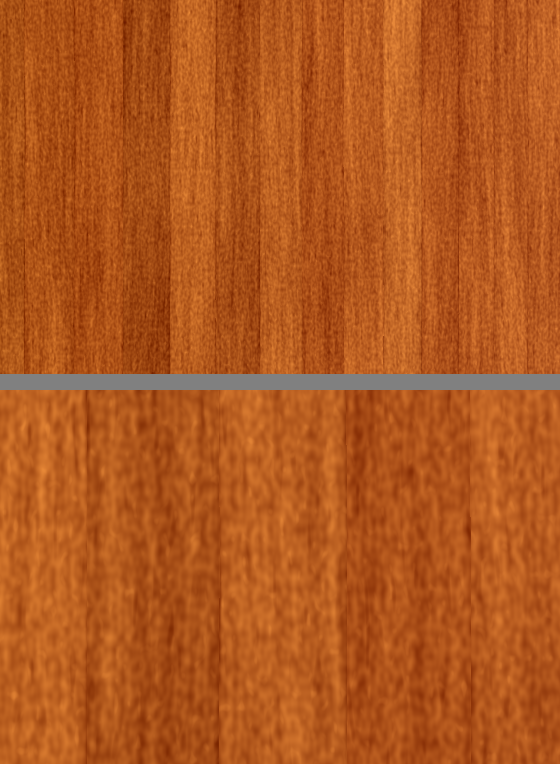
Top, the full canvas; bottom, a detail of the centre.
A Shadertoy shader for this texture:

```glsl
// Board brightness from left to right
const float TONE[14] = float[14](.48, .55, .48, .33, .64, .38, .66,
                                 .52, .66, .80, .58, .56, .60, .68);

float hash(float n) {
    return fract(sin(n * 12.99 + 4.1) * 437.58);
}

vec2 gradient(vec2 cell) {
    vec3 h = fract(cell.xyx * vec3(.1031, .1030, .0973));
    h += dot(h, h.yzx + 33.33);
    float angle = 6.2832 * fract((h.x + h.y) * h.z);
    return vec2(cos(angle), sin(angle));
}

float noise(vec2 p) {
    vec2 i = floor(p), f = p - i;
    vec2 u = f * f * f * (f * (f * 6. - 15.) + 10.);
    vec2 e = vec2(0, 1);
    return mix(mix(dot(gradient(i), f),
                   dot(gradient(i + e.yx), f - e.yx), u.x),
               mix(dot(gradient(i + e.xy), f - e.xy),
                   dot(gradient(i + e.yy), f - e.yy), u.x), u.y);
}

void mainImage(out vec4 fragColor, in vec2 fragCoord) {
    vec2 q = fragCoord / iResolution.y;
    float x = fragCoord.x / iResolution.x;

    // Boards that narrow slowly to the right, with slightly wavy seams
    float wavyX = x + .0015 * noise(q * vec2(2., 4.));
    float p = (.0905 - sqrt(.00819 - .0052 * (wavyX - .044))) / .0026;
    float seam = clamp(floor(p + .5), 0., 13.);
    float d = (p - seam) * (.0905 - .0026 * p);
    float side = smoothstep(-.0015, .0015, d);
    int k = int(seam);
    float tone = mix(TONE[k], TONE[min(k + 1, 13)], side);

    // Each board has its own grain offset and lean
    float board = floor(p);
    vec2 g = q + vec2(hash(board) * 7., hash(board + 20.) * 9.);
    g.x += (hash(board + 40.) - .5) * .06 * q.y + .012 * noise(g * vec2(3., 2.));

    // Cloudy shading, broad bands and thin streaks
    tone += .26 * noise(g * vec2(7., 2.2));
    tone += .20 * noise(g * vec2(28., 1.2));
    tone += .28 * noise(g * vec2(75., 3.)) * (.7 + noise(g * 4.));
    tone += .24 * noise(g * vec2(130., 9.));

    // Fine speckle, pale flecks and dark pores
    tone += .36 * noise(g * vec2(165., 95.));
    tone += .20 * noise(g * vec2(90., 50.) + 31.);
    tone += .16 * smoothstep(.25, .55, noise(g * vec2(140., 80.) + 57.));
    tone -= .22 * smoothstep(.25, .55, noise(g * vec2(120., 22.) + 83.));

    // Small knot beside a seam
    float r = length((q - vec2(.822, .81)) / vec2(.012, .05));
    tone -= side * exp(-.4 * r * r) * (.13 + .15 * cos(r * 7.));

    // Dark seams of uneven strength with a soft shadow
    float strength = .25 + .75 * hash(seam + 60.);
    strength *= .75 + .8 * noise(vec2(seam * 3.7, q.y * 5.));
    tone -= strength * (.34 * exp(-d * d / 1.8e-6) + .12 * exp(-abs(d) / .005));

    // Wood colour, with redder boards and a paler right side
    vec3 color = mix(vec3(.51, .18, .02), vec3(.84, .48, .19), clamp(tone, -.25, 1.2));
    color.gb -= vec2(.028, .018) * (hash(board + 80.) - .3);
    color += vec3(.005, .01, .035) * (x - .5);
    fragColor = vec4(color, 1.);
}
```
